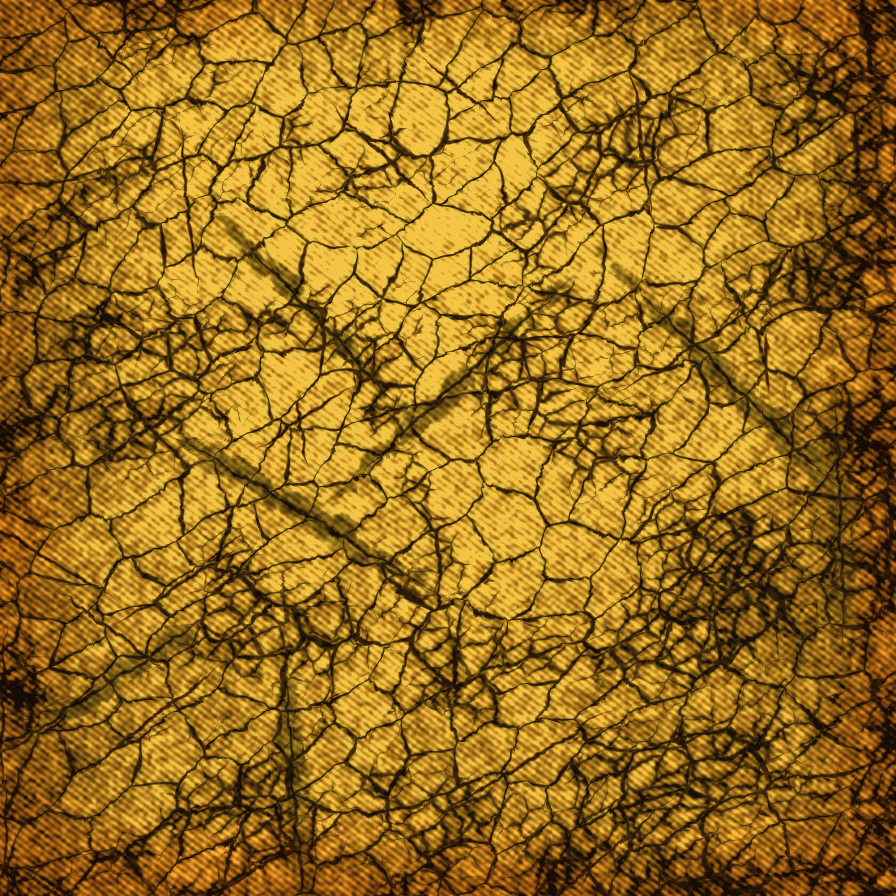
A WebGL 2 fragment shader for this texture:

```glsl
#version 300 es
precision highp float;

uniform vec2 u_resolution;
out vec4 fragColor;

#define PLATE_SCALE 17.0
#define CHIP_SCALE 36.0
#define CRACK_WIDTH 0.0019
#define SOFTNESS 0.0013
#define SEAM_COUNT 26
#define GUTTER_WIDTH 0.015
#define HATCH_LINES 150.0
#define HATCH_DEPTH 0.15
#define GRAIN_SCALE 210.0
#define GRAIN_DEPTH 0.50
#define LIGHT_CENTRE vec2(0.47, 0.74)
#define SEED 4.0

vec2 hash2(vec2 p) {
    vec2 k = vec2(dot(p, vec2(127.1, 311.7)), dot(p, vec2(269.5, 183.3)));
    return fract(sin(k) * 43758.5);
}

mat2 rotation(float angle) {
    float c = cos(angle), s = sin(angle);
    return mat2(c, -s, s, c);
}

// Layered, mutually bent sines, roughly -0.8 to 0.8
float layeredSines(vec2 p) {
    float sum = 0.0, amplitude = 0.5;
    for (int i = 0; i < 5; i++) {
        p = mat2(0.8, 0.6, -0.6, 0.8) * p * 1.6 + 1.2 * sin(p.yx * 0.9) + 1.7;
        sum += amplitude * sin(p.x) * cos(p.y);
        amplitude *= 0.68;
    }
    return sum;
}

// Fine grit, -0.5 to 0.5
float grit(vec2 p) {
    vec2 c = floor(p), f = smoothstep(0.0, 1.0, fract(p));
    float low = mix(hash2(c).x, hash2(c + vec2(1, 0)).x, f.x);
    float high = mix(hash2(c + vec2(0, 1)).x, hash2(c + 1.0).x, f.x);
    return mix(low, high, f.y) - 0.5;
}

// Cellular noise: x = distance to the cell border, y = random cell value
vec2 cellular(vec2 p) {
    vec2 cell = floor(p), local = fract(p), nearest = vec2(0.0), home = vec2(0.0);
    float best = 9.0, border = 9.0;
    for (int y = -1; y <= 1; y++)
    for (int x = -1; x <= 1; x++) {
        vec2 o = vec2(x, y);
        vec2 r = o + hash2(cell + o) - local;
        if (dot(r, r) < best) { best = dot(r, r); nearest = r; home = o; }
    }
    for (int y = -2; y <= 2; y++)
    for (int x = -2; x <= 2; x++) {
        vec2 o = home + vec2(x, y);
        vec2 r = o + hash2(cell + o) - local;
        vec2 gap = r - nearest;
        if (dot(gap, gap) > 1e-4)
            border = min(border, dot(0.5 * (r + nearest), normalize(gap)));
    }
    return vec2(border, hash2(cell + home + 31.0).x);
}

// Long straight seams: x = distance to thin ones, y = distance to wide gutters
vec2 seams(vec2 p) {
    vec2 d = vec2(9.0);
    for (int i = 0; i < SEAM_COUNT; i++) {
        vec2 centre = hash2(vec2(float(i), SEED));
        vec2 vary = hash2(vec2(float(i), SEED + 7.0));
        bool wide = i % 4 == 1;
        float angle = i % 3 == 0 ? 0.62 : (i % 3 == 1 ? -0.68 : 1.57);
        float reach = (i % 3 == 2 ? 0.03 : 0.06) + 0.10 * vary.y + (wide ? 0.08 : 0.0);
        vec2 q = rotation(angle + 0.3 * (vary.x - 0.5)) * (p - centre);
        float taper = 0.003 * smoothstep(0.3, 1.0, abs(q.x) / reach);
        float fade = 0.012 * smoothstep(0.4, 1.0, abs(q.x) / reach);
        q.x -= clamp(q.x, -reach, reach);
        d.x = min(d.x, length(q) + taper);
        if (wide) d.y = min(d.y, length(q) + fade);
    }
    return d;
}

float stroke(float dist, float width) {
    return 1.0 - smoothstep(width - SOFTNESS, width + SOFTNESS, dist);
}

vec3 goldRamp(float tone) {
    vec3 stops[6] = vec3[6](
        vec3(0.09, 0.05, 0.02), vec3(0.31, 0.19, 0.045), vec3(0.48, 0.32, 0.065),
        vec3(0.65, 0.44, 0.09), vec3(0.81, 0.60, 0.16), vec3(0.96, 0.77, 0.27));
    float t = clamp(tone, 0.0, 1.0) * 5.0;
    int i = min(int(t), 4);
    return mix(stops[i], stops[i + 1], t - float(i));
}

void main() {
    vec2 uv = gl_FragCoord.xy / min(u_resolution.x, u_resolution.y);
    float blotch = layeredSines(uv * 4.0 + 3.0);
    float patches = layeredSines(uv * 11.0 + 9.0);
    float grain = grit(uv * GRAIN_SCALE) + 0.5 * grit(uv.yx * GRAIN_SCALE * 0.4 + 7.0);

    // Ragged crack paths
    vec2 wobble = vec2(layeredSines(uv * 48.0), layeredSines(uv.yx * 48.0 + 5.0));
    vec2 bend = sin(uv.yx * vec2(17.0, 13.0) + 2.0 * sin(uv * 9.0));
    vec2 p = uv + 0.005 * wobble + 0.010 * bend;
    vec2 slanted = rotation(0.6) * p * vec2(0.85, 1.25);

    vec2 plate = cellular(slanted * PLATE_SCALE);
    vec2 chip = cellular(slanted * CHIP_SCALE + 40.0);
    vec2 seam = seams(uv + 0.004 * wobble);
    float plateDist = plate.x / PLATE_SCALE;
    float chipDist = chip.x / CHIP_SCALE;

    // Crack widths swell and fade; chips gather towards the lower right
    float wear = smoothstep(-0.35, 0.5, patches + 0.3 * (uv.x - uv.y));
    float plateCrack = stroke(plateDist, CRACK_WIDTH * (0.75 + 0.7 * wobble.y + 0.4 * wear));
    float chipCrack = stroke(chipDist, mix(-SOFTNESS, CRACK_WIDTH, wear));
    float seamCrack = stroke(seam.x, CRACK_WIDTH);
    float crack = max(max(plateCrack, 0.8 * chipCrack), seamCrack);
    float gutter = 1.0 - smoothstep(0.4, 1.0, seam.y / GUTTER_WIDTH + 0.7 * wobble.x + 0.4 * patches);
    float grime = 1.0 - smoothstep(0.0, 0.009, min(plateDist, chipDist + 0.006 * (1.0 - wear)));

    // Light falling off to dirty edges
    float shade = length((uv - LIGHT_CENTRE) * vec2(1.05, 0.85));
    vec2 margin = smoothstep(-0.07, 0.20, min(uv, 1.0 - uv) * vec2(1.0, 1.5) + 0.05 * blotch);
    float rim = 1.0 - margin.x * margin.y;
    float tone = 1.04 - 0.50 * shade - 0.30 * rim;
    tone += 0.12 * (plate.y - 0.5) + 0.12 * (chip.y - 0.5) * wear + 0.06 * blotch;
    tone -= 0.22 * smoothstep(0.15, 0.7, patches) * (0.4 + rim);

    // Woven hatch and grit
    float hatch = sin(6.2832 * HATCH_LINES * dot(uv, vec2(0.6, 0.8)));
    tone += HATCH_DEPTH * hatch + GRAIN_DEPTH * grain;
    tone -= 0.24 * grime * (0.5 + wear);
    tone = mix(tone, 0.36 + 0.4 * grain + 0.08 * hatch, 0.8 * gutter);
    tone = mix(tone, 0.03 + 0.15 * grain, 0.9 * crack);

    // Rust near the edges, olive dirt in the recesses
    float rust = 0.6 * smoothstep(0.45, 1.3, rim + 0.6 * blotch + 0.5 * shade);
    vec3 colour = goldRamp(tone);
    colour *= mix(vec3(1.0), vec3(1.08, 0.80, 0.50), rust);
    colour *= mix(vec3(1.0), vec3(0.90, 1.02, 1.05), max(gutter, 0.6 * grime) * (1.0 - rust));
    fragColor = vec4(colour, 1.0);
}
```
